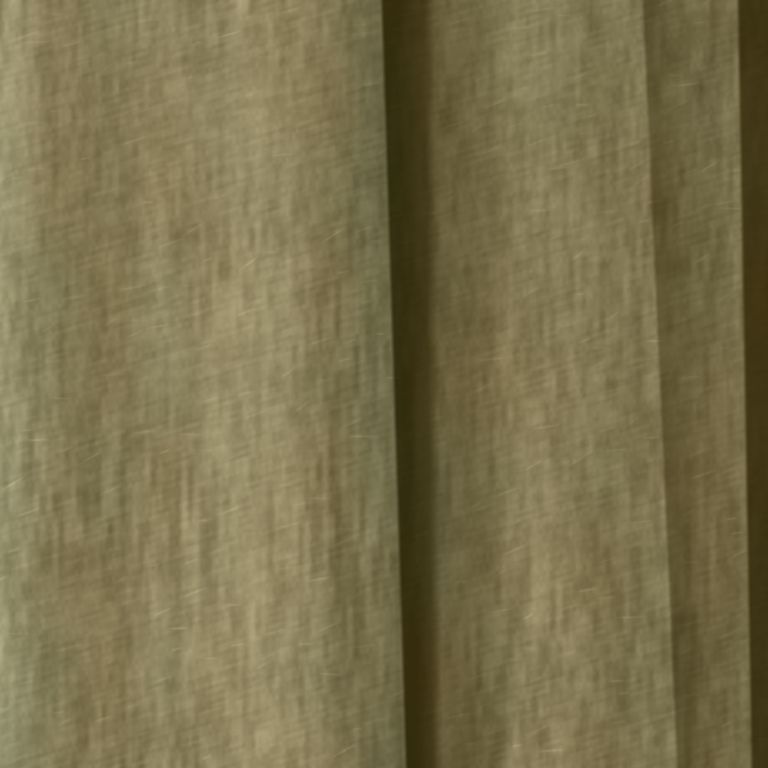
Reproduce this texture procedurally as a Shadertoy shader.

```glsl
// Hanging linen curtain: soft vertical folds split by slightly leaning edges and
// a deep shadow gap. A tone profile across x shades the folds; stretched noise
// adds crinkles and weave, and scattered short strands add slanted threads.

const vec3 SHADOW_COLOR = vec3(0.21, 0.17, 0.045);
const vec3 LIGHT_COLOR = vec3(0.64, 0.60, 0.45);
const vec3 COOL_TINT = vec3(-0.020, 0.006, 0.014);

// Edge positions across the canvas: x at the top, x at the bottom
const vec2 MAIN_EDGE = vec2(0.497, 0.529);
const vec2 GAP_END = vec2(0.559, 0.570);
const vec2 SECOND_EDGE = vec2(0.837, 0.882);
const vec2 THIRD_EDGE = vec2(0.961, 0.979);

const float EDGE_BLUR = 0.0035;
const float CRINKLE_STRENGTH = 0.20;
const float WEAVE_STRENGTH = 0.11;
const float STRAND_STRENGTH = 0.13;
const float STRAND_CELLS = 26.0;
const float STRAND_WIDTH = 0.0016;
const float THREAD_ANGLE = 0.30;

float hash(vec2 p) {
    vec3 q = fract(p.xyx * 0.1031);
    q += dot(q, q.yzx + 33.33);
    return fract((q.x + q.y) * q.z);
}

float noise(vec2 p) {
    vec2 cell = floor(p), f = fract(p);
    f = f * f * (3.0 - 2.0 * f);
    float low = mix(hash(cell), hash(cell + vec2(1, 0)), f.x);
    float high = mix(hash(cell + vec2(0, 1)), hash(cell + vec2(1, 1)), f.x);
    return mix(low, high, f.y);
}

float signedNoise(vec2 p) { return noise(p + 57.0) - 0.5; }

vec2 rotate(vec2 p, float a) {
    float c = cos(a), s = sin(a);
    return vec2(c * p.x + s * p.y, c * p.y - s * p.x);
}

float bump(float x, float center, float width) {
    float d = (x - center) / width;
    return exp(-d * d);
}

float edgeAt(vec2 ends, float y) { return mix(ends.y, ends.x, y); }

float pastEdge(float x, float edge) {
    return smoothstep(-EDGE_BLUR, EDGE_BLUR, x - edge);
}

// Light level across the folds, 0 = shadow, 1 = light
float foldTone(vec2 p) {
    float wander = 0.025 * signedNoise(vec2(p.x * 4.0, p.y * 3.0));
    float x = p.x + wander;
    float mainEdge = edgeAt(MAIN_EDGE, p.y);
    float gapEnd = edgeAt(GAP_END, p.y);
    float secondEdge = edgeAt(SECOND_EDGE, p.y);
    float thirdEdge = edgeAt(THIRD_EDGE, p.y);

    float left = 0.71 + 0.25 * bump(x, -0.01, 0.05);
    left += 0.08 * smoothstep(0.155, 0.195, x) + 0.12 * bump(x, 0.325, 0.065);
    left -= 0.19 * smoothstep(0.37, 0.48, x);
    left -= 0.07 * smoothstep(0.03, 0.0, mainEdge - p.x);

    float gap = 0.01 + 0.14 * smoothstep(mainEdge + 0.01, gapEnd, p.x);

    float middle = 0.44 + 0.09 * smoothstep(0.575, 0.64, x);
    middle += 0.13 * smoothstep(0.635, 0.665, x) + 0.10 * bump(x, 0.70, 0.045);
    middle += 0.04 * bump(p.x, secondEdge - 0.006, 0.012);

    float narrow = 0.36 + 0.17 * smoothstep(secondEdge, secondEdge + 0.06, p.x);
    narrow += 0.09 * bump(p.x, thirdEdge - 0.008, 0.014);

    float tone = mix(left, gap, pastEdge(p.x, mainEdge));
    tone = mix(tone, middle, smoothstep(-0.009, 0.009, p.x - gapEnd));
    tone = mix(tone, narrow, pastEdge(p.x, secondEdge));
    return mix(tone, 0.10, pastEdge(p.x, thirdEdge));
}

// Short, faint threads scattered one per cell at slightly varied slants
float strands(vec2 p) {
    vec2 home = floor(p * STRAND_CELLS);
    float total = 0.0;
    for (int j = -1; j <= 1; j++) {
        for (int i = -1; i <= 1; i++) {
            vec2 cell = home + vec2(i, j);
            float pick = hash(cell + 11.0);
            vec2 center = cell + vec2(hash(cell + 23.0), hash(cell + 41.0));
            float angle = THREAD_ANGLE + 0.7 * (hash(cell + 67.0) - 0.5);
            vec2 d = rotate(p - center / STRAND_CELLS, angle);
            float halfLength = mix(0.008, 0.024, hash(cell + 89.0));
            float across = bump(d.y, 0.0, STRAND_WIDTH);
            float along = smoothstep(halfLength, 0.3 * halfLength, abs(d.x));
            total += across * along * pick * pick;
        }
    }
    return total;
}

void mainImage(out vec4 fragColor, in vec2 fragCoord) {
    vec2 p = fragCoord / iResolution.xy;
    float tone = foldTone(p);

    // Cloth relief: upright crinkles, slanted threads and fine weave
    vec2 slanted = rotate(p, THREAD_ANGLE);
    float patches = 0.5 + noise(p * vec2(9.0, 6.0));
    float crinkle = signedNoise(p * vec2(125.0, 26.0));
    crinkle += 0.6 * signedNoise(p * vec2(48.0, 7.0) + 19.0);
    float weave = signedNoise(slanted * vec2(40.0, 210.0));
    weave += 0.8 * signedNoise(p * vec2(230.0, 130.0));
    float relief = CRINKLE_STRENGTH * crinkle * patches + WEAVE_STRENGTH * weave;
    relief += STRAND_STRENGTH * (strands(p) * patches - 0.08);
    tone += relief * mix(0.22, 1.0, smoothstep(0.1, 0.8, tone));
    tone += 0.05 * signedNoise(p * vec2(6.0, 5.0));

    // Cooler light at the left border and along the main fold's turning edge
    float cool = bump(p.x, 0.0, 0.06) * (1.2 - p.y);
    cool += 0.7 * bump(p.x, edgeAt(MAIN_EDGE, p.y) - 0.01, 0.05);
    cool += 0.8 * signedNoise(p * vec2(14.0, 8.0) + 31.0);

    vec3 color = mix(SHADOW_COLOR, LIGHT_COLOR, clamp(tone, 0.0, 1.15));
    fragColor = vec4(color + COOL_TINT * cool, 1.0);
}
```
